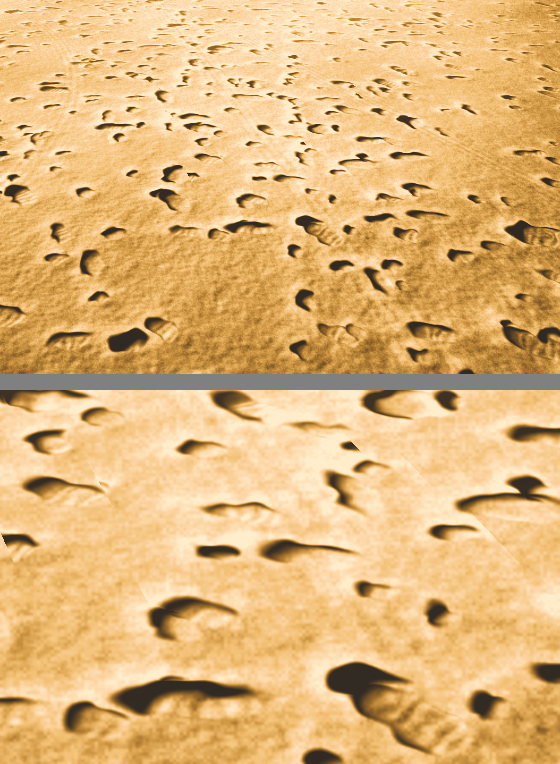
Top, the full canvas; bottom, a detail of the centre.
Give the GLSL for this texture, as a Shadertoy shader.

```glsl
// Sunlit beach sand in perspective, trampled with footprints under low raking light.
#define HORIZON 1.35
#define TILT 1.55
#define LIGHT vec2(0.8, -0.6)
#define PRINT_CELL 0.19
#define DENT_CELL 0.13
#define PIT_CELL 0.42
#define PRINT_SIZE vec2(0.064, 0.031)
#define DENT_SIZE vec2(0.032, 0.025)
#define PIT_SIZE vec2(0.062, 0.048)
#define RIPPLE 0.5
#define GRAIN 0.15
#define SHADOW 0.98

vec2 hash22(vec2 p) {
    vec3 q = fract(p.xyx * vec3(0.1031, 0.1030, 0.0973));
    q += dot(q, q.yzx + 33.33);
    return fract((q.xx + q.yz) * q.zy);
}

float noise(vec2 p) {
    vec2 i = floor(p), f = fract(p);
    f = f * f * (3.0 - 2.0 * f);
    vec2 e = vec2(1.0, 0.0);
    return mix(mix(hash22(i).x, hash22(i + e).x, f.x),
               mix(hash22(i + e.yx).x, hash22(i + e.xx).x, f.x), f.y);
}

// Height of the loose surface; turned octaves hide the lattice, fine ones fade with distance
float sandHeight(vec2 p, float depth) {
    float fade = 1.0 / (depth * depth);
    vec2 turned = mat2(0.8, 0.6, -0.6, 0.8) * p;
    vec2 slanted = mat2(0.5, -0.87, 0.87, 0.5) * p;
    return 0.7 * noise(turned * 11.0) + 0.4 * noise(slanted * 34.0 + 7.0)
         + 0.32 * min(fade, 1.0) * noise(turned * 75.0 + 19.0)
         + 0.22 * min(fade, 1.0) * noise(slanted * 140.0 + 31.0);
}

// Approximate distance to a sole with a narrow waist
float soleDistance(vec2 q, vec2 size) {
    float along = q.x / size.x + 0.15;
    q.y /= 1.0 - 0.2 * exp(-8.0 * along * along);
    return (length(q / size) - 1.0) * size.y;
}

// Scattered hollows: x is the relief shading, y the cast shadow
vec2 hollows(vec2 p, float cell, vec2 size, float density, float seed, float blur) {
    vec2 result = vec2(0.0);
    for (int j = -1; j <= 1; j++)
    for (int i = -1; i <= 1; i++) {
        vec2 id = floor(p / cell) + vec2(i, j);
        vec2 place = hash22(id + seed), kind = hash22(id + seed + 37.0);
        float crowd = 0.4 + 1.2 * noise(id * cell * 3.0 + 3.0);
        if (kind.x > density * crowd) continue;
        vec2 vary = hash22(id + seed + 71.0);
        vec2 extent = size * mix(0.65, 1.3, kind.y * kind.y);
        float angle = -0.6 + 1.3 * (vary.x - 0.5);
        vec2 axis = vec2(cos(angle), sin(angle)), side = vec2(-axis.y, axis.x);
        vec2 d = p - (id + 0.15 + 0.7 * place) * cell;
        vec2 q = vec2(dot(d, axis), dot(d, side));
        float drop = extent.y * mix(0.75, 1.7, vary.y);
        vec2 ray = vec2(dot(LIGHT, axis), dot(LIGHT, side)) * drop;

        float edge = soleDistance(q, extent);
        float sunward = soleDistance(q - ray, extent);
        float leeward = soleDistance(q + ray * 0.6, extent);
        float inside = 1.0 - smoothstep(-blur, blur, edge);
        float lit = 1.0 - smoothstep(-blur - 0.003, blur + 0.006, sunward);
        float farWall = smoothstep(-0.02, 0.01, leeward);
        float rim = exp(-pow((edge - 0.008) / 0.011, 2.0));
        float mound = exp(-pow((edge - 0.014) / 0.022, 2.0));
        float facing = clamp((sunward - edge) / drop + 0.25, -0.7, 1.0);
        float tread = step(0.5, place.x) * sin(q.x * 330.0) * (1.0 - smoothstep(0.006, 0.02, blur));

        result.x += inside * lit * (0.28 * farWall - 0.10 + 0.13 * tread);
        result.x += (0.15 * rim + 0.13 * mound) * facing * (1.0 - 0.5 * inside);
        result.y = max(result.y, inside * (1.0 - lit));
    }
    return result;
}

// Faint tyre track, s measured across it
float track(float s, float along, float depth) {
    return exp(-s * s * 200.0) * (sin(s * 190.0) + 0.7 * sin(along * 140.0) / (depth * depth));
}

vec3 sandColour(float tone) {
    vec3 c = mix(vec3(0.15, 0.14, 0.135), vec3(0.40, 0.29, 0.15), clamp(tone * 5.0, 0.0, 1.0));
    c = mix(c, vec3(0.62, 0.43, 0.17), clamp(tone * 5.0 - 1.0, 0.0, 1.0));
    c = mix(c, vec3(0.82, 0.60, 0.27), clamp(tone * 5.0 - 2.0, 0.0, 1.0));
    c = mix(c, vec3(0.95, 0.75, 0.45), clamp(tone * 5.0 - 3.0, 0.0, 1.0));
    c = mix(c, vec3(0.99, 0.84, 0.65), clamp(tone * 5.0 - 4.0, 0.0, 1.0));
    return mix(c, vec3(1.0, 0.93, 0.80), clamp(tone * 5.0 - 5.0, 0.0, 1.0));
}

void mainImage(out vec4 fragColor, in vec2 fragCoord) {
    vec2 uv = (fragCoord - vec2(0.5 * iResolution.x, 0.0)) / iResolution.y;
    float depth = 1.0 / (HORIZON - uv.y);
    vec2 ground = vec2(uv.x, TILT) * depth;
    float blur = 0.002 + 0.002 * depth * depth;

    // Overall light: glowing far edge, dimmer corners
    vec2 fromGlow = uv - vec2(-0.08, 0.68);
    float tone = 0.66 + 0.40 * uv.y - 0.27 * dot(fromGlow, fromGlow);
    tone -= 0.22 * smoothstep(0.3, 0.8, uv.x) * smoothstep(0.3, 1.0, uv.y);
    tone += 0.20 * (noise(ground * 2.5 + 5.0) - 0.5);

    // Surface bumps, tyre tracks and grain
    vec2 toSun = LIGHT * 0.006;
    float relief = sandHeight(ground + toSun, depth) - sandHeight(ground - toSun, depth);
    tone -= RIPPLE * relief / sqrt(depth);
    float path = ground.x + 0.387 * ground.y - 0.768, bend = 1.226 * ground.y - 2.4;
    tone += 0.055 * (track(path, ground.y, depth) + track(ground.x + 0.84 + 0.15 * bend * bend, ground.y, depth)
          + track(ground.x + 0.65 * ground.y - 2.01, ground.y, depth));
    tone += GRAIN * (noise(uv * 330.0) - 0.5);

    // Crumbled footprints, denser along the walked path
    vec2 crumble = vec2(noise(ground * 38.0), noise(ground * 38.0 + 50.0)) - 0.5;
    vec2 p = ground + 0.015 * crumble;
    float busy = 0.45 + 0.3 * exp(-path * path * 4.0);
    vec2 marks = hollows(p, PRINT_CELL, PRINT_SIZE, busy, 11.0, blur);
    vec2 dents = hollows(p, DENT_CELL, DENT_SIZE, busy * 0.7, 93.0, blur);
    vec2 pits = hollows(p + 0.015 * crumble, PIT_CELL, PIT_SIZE, busy * 0.8, 157.0, blur);
    tone += marks.x + dents.x + pits.x;
    float shadow = max(marks.y, max(dents.y, pits.y));
    tone = mix(tone, 0.02, shadow * SHADOW * mix(1.0, 0.6, smoothstep(1.2, 2.6, depth)));

    fragColor = vec4(sandColour(tone), 1.0);
}
```
